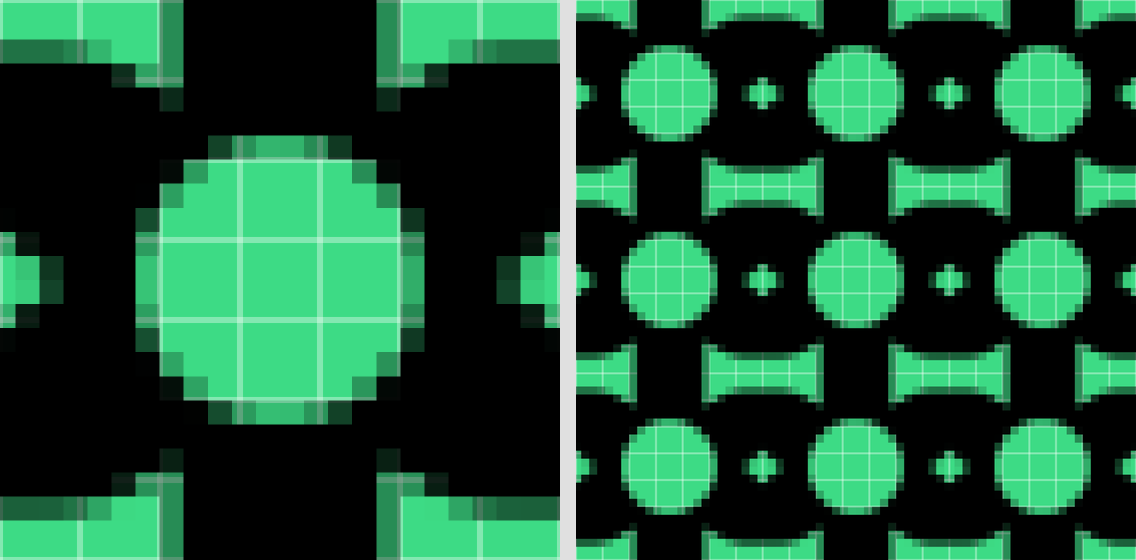
Left: one tile. Right: repeated 3 by 3.
This pattern is drawn by a WebGL 2 fragment shader. Its source:

```glsl
#version 300 es
precision highp float;

uniform vec2 u_resolution;
out vec4 outColor;

const vec3 GREEN = vec3(0.24, 0.86, 0.52);
const vec3 BACKGROUND = vec3(0.0);
const vec3 LINE_COLOR = vec3(1.0);
const float LINE_ALPHA = 0.36;
const float LINE_WIDTH = 0.0108;     // fraction of the canvas
const float GRID_CELLS = 7.0;        // whole number, so the grid wraps
const float BLOCK_SIZE = 0.04297;    // fraction of the canvas

// Shape sizes, in blocks from the canvas centre
const float DISC_RADIUS = 5.87;
const vec2 DISC_CENTER = vec2(-0.05, -0.02);
const float SHAPE_DROP = 0.04;
const float CORNER_INNER_X = 4.36;
const float CORNER_INNER_Y = 9.52;
const float CORNER_CURVE = 0.075;
const float SPIKE_TIP = 9.15;
const float SPIKE_SLOPE = 0.76;

const int BLOCK_SAMPLES = 4;
const int PIXEL_SAMPLES = 2;

// Positive inside the disc, corner pieces and side spikes
float shapeDistance(vec2 p) {
  float disc = DISC_RADIUS - length(p - DISC_CENTER);
  vec2 a = abs(p + vec2(0.0, SHAPE_DROP));
  float bend = max(CORNER_INNER_Y - a.x, 0.0);
  float cornerEdge = CORNER_INNER_Y - CORNER_CURVE * bend * bend;
  float corner = min(a.x - CORNER_INNER_X, a.y - cornerEdge);
  float spike = (SPIKE_SLOPE * (a.x - SPIKE_TIP) - a.y)
              / length(vec2(SPIKE_SLOPE, 1.0));
  return max(disc, max(corner, spike));
}

// Average coverage of one square block
float blockCoverage(vec2 block) {
  float n = float(BLOCK_SAMPLES);
  float total = 0.0;
  for (int j = 0; j < BLOCK_SAMPLES; j++) {
    for (int i = 0; i < BLOCK_SAMPLES; i++) {
      vec2 offset = (vec2(i, j) + 0.5) / n;
      total += clamp(shapeDistance(block + offset) * n + 0.5, 0.0, 1.0);
    }
  }
  return total / (n * n);
}

// Smooth grid lines, one mask per axis
vec2 gridLines(vec2 uv, vec2 pixel) {
  vec2 toLine = abs(fract(uv * GRID_CELLS + 0.5) - 0.5) / GRID_CELLS;
  return clamp((0.5 * LINE_WIDTH - toLine) / pixel + 0.5, 0.0, 1.0);
}

void main() {
  vec2 pixel = 1.0 / u_resolution;
  vec2 uv = gl_FragCoord.xy * pixel;

  // Blocky shape, with block edges smoothed inside the pixel
  float n = float(PIXEL_SAMPLES);
  float coverage = 0.0;
  for (int j = 0; j < PIXEL_SAMPLES; j++) {
    for (int i = 0; i < PIXEL_SAMPLES; i++) {
      vec2 offset = (vec2(i, j) + 0.5) / n - 0.5;
      vec2 p = (uv + offset * pixel - 0.5) / BLOCK_SIZE;
      coverage += blockCoverage(floor(p));
    }
  }
  coverage /= n * n;

  // Each line direction lightens the fill; crossings lighten twice
  vec2 lines = gridLines(uv, pixel) * LINE_ALPHA;
  vec3 fill = mix(GREEN, LINE_COLOR, lines.x);
  fill = mix(fill, LINE_COLOR, lines.y);

  outColor = vec4(mix(BACKGROUND, fill, coverage), 1.0);
}
```
